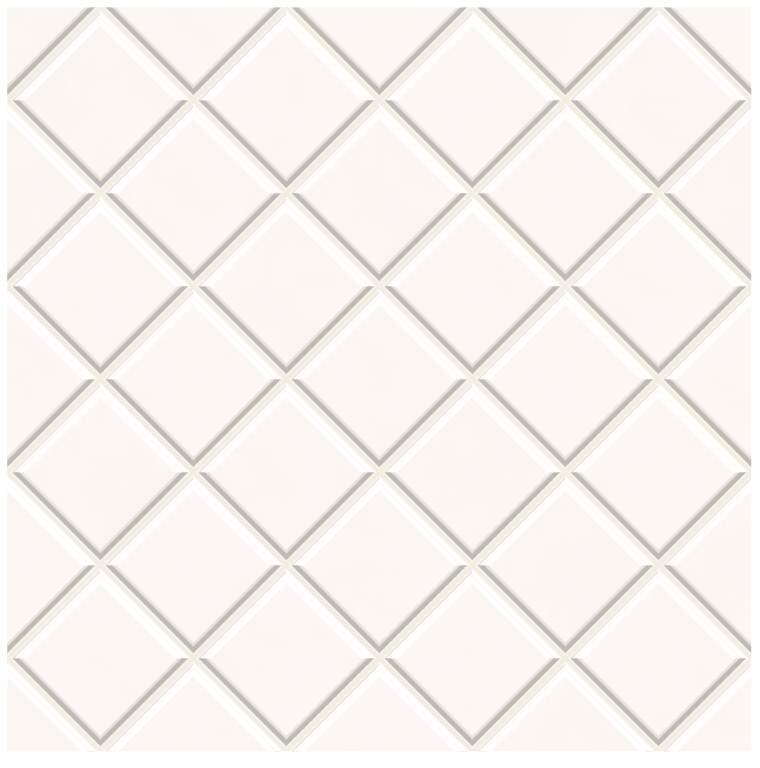
Give the GLSL for this pattern, as a Shadertoy shader.

```glsl
#define REPEATS 4.0         // diamonds across and down
#define PERIOD 0.2422       // diamond diagonal, in canvas heights
#define MARGIN 0.0095       // white rim at the left and top
#define GROUT 0.013         // half width of the joint, in periods
#define SHADE_IN 0.020      // dark bevel, start and end
#define SHADE_OUT 0.045
#define GLOSS_OUT 0.070     // end of the white bevel
#define VARIATION 0.003     // tone change between and inside tiles

const vec3 FACE  = vec3(0.988, 0.967, 0.955);
const vec3 CREAM = vec3(0.950, 0.938, 0.885);
const vec3 SHADE = vec3(0.745, 0.735, 0.715);
const vec3 HALF_SHADE = vec3(0.890, 0.872, 0.850);

float hash(vec2 p) {
    return fract(sin(dot(p, vec2(127.1, 311.7))) * 43758.5);
}

// Soft stripe between two distances
float band(float d, float a, float b, float soft) {
    return smoothstep(a - soft, a + soft, d) - smoothstep(b - soft, b + soft, d);
}

// Faint clouds from layered sines
float clouds(vec2 p) {
    float sum = 0.0;
    float weight = 0.5;
    for (int i = 0; i < 4; i++) {
        sum += weight * sin(p.x + 1.7 * sin(p.y)) * sin(p.y + 1.3 * sin(p.x));
        p = mat2(1.5, 1.1, -1.1, 1.5) * p + 2.3;
        weight *= 0.6;
    }
    return sum;
}

vec3 tiles(vec2 u, float pixel) {
    // Turn by 45 degrees; each unit square is one diamond, y points down
    vec2 diagonal = vec2(u.x + u.y, u.x - u.y);
    vec2 id = floor(diagonal + 0.5);
    vec2 f = diagonal - id;

    float edge = (0.5 - max(abs(f.x), abs(f.y))) * 0.7071;
    float soft = max(0.6 * pixel, 0.005);
    float lower = smoothstep(-pixel, pixel, 0.5 * (f.x - f.y));
    float rising = smoothstep(-pixel, pixel, abs(f.x) - abs(f.y));

    // Face
    float tone = hash(id) - 0.5 + clouds(u * 9.0 + id);
    vec3 col = FACE + VARIATION * tone;

    // Upper bevel: two white stripes, with a grey hairline on rising edges
    float gloss = band(edge, GROUT, 0.036, soft) + band(edge, 0.042, GLOSS_OUT, soft);
    col = mix(col, vec3(1.0), gloss * (1.0 - lower));
    float hairline = band(edge, 0.017, 0.027, soft) * (1.0 - lower) * rising;
    col = mix(col, HALF_SHADE, 0.75 * hairline);

    // Lower bevel: dark stripe fading towards the face
    float fade = band(edge, SHADE_IN, SHADE_OUT + 0.014, soft);
    col = mix(col, HALF_SHADE, 0.85 * fade * lower);
    col = mix(col, SHADE, band(edge, SHADE_IN, SHADE_OUT, soft) * lower);

    // Joint
    return mix(CREAM, col, smoothstep(GROUT - soft, GROUT + soft, edge));
}

void mainImage(out vec4 fragColor, in vec2 fragCoord) {
    vec2 p = vec2(fragCoord.x, iResolution.y - fragCoord.y) / iResolution.y;
    vec2 u = (p - MARGIN) / PERIOD;
    float pixel = 1.0 / (iResolution.y * PERIOD);

    // Square sheet on a white ground
    vec2 inside = 0.5 * REPEATS - abs(u - 0.5 * REPEATS);
    float sheet = smoothstep(-0.5 * pixel, 0.5 * pixel, min(inside.x, inside.y));
    fragColor = vec4(mix(vec3(1.0), tiles(u, pixel), sheet), 1.0);
}
```
